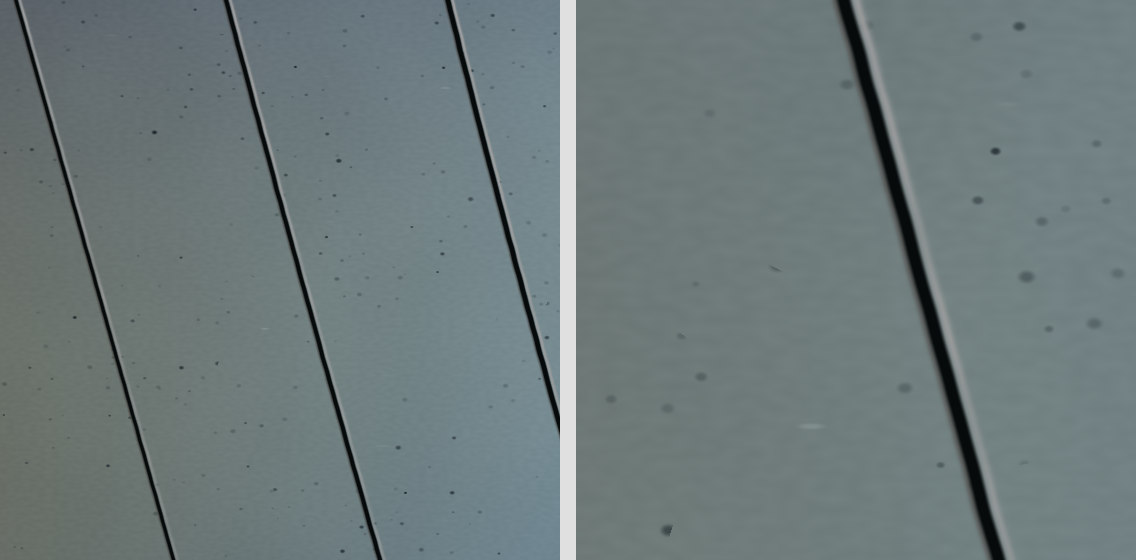
Left: the whole. Right: its middle third, enlarged.
Reproduce this texture procedurally as a three.js fragment shader.

```glsl
// Painted metal panels divided by three slanted dark grooves with pale right lips.
// The grooves are a loop of slightly fanning lines over a smooth colour gradient;
// hashed cells scatter dirt specks and scuffs, and gradient noise adds soft wear.
varying vec2 vUv;

// Paint colours
const vec3 TOP_LEFT = vec3(0.35, 0.38, 0.405);
const vec3 TOP_RIGHT = vec3(0.43, 0.50, 0.54);
const vec3 LOW_LEFT = vec3(0.40, 0.425, 0.395);
const vec3 LOW_RIGHT = vec3(0.43, 0.52, 0.565);
const vec3 SHEEN = vec3(0.034, 0.034, 0.014);
const vec3 GROOVE = vec3(0.025, 0.04, 0.04);
const vec3 LIP = vec3(0.62, 0.62, 0.62);
const vec3 RUST = vec3(0.24, 0.20, 0.18);
const vec3 DIRT = vec3(0.10, 0.14, 0.16);
const vec3 SCUFF = vec3(0.58, 0.63, 0.63);

// Groove layout, in canvas units
const int GROOVES = 3;
const float FIRST_X = 0.0285;    // first groove at the top edge
const float SPACING = 0.3645;
const float SPREAD = 0.0105;     // spacing growth to the right
const float SLANT = 0.2815;
const float FAN = 0.0065;        // slant lost per groove
const float BOW = 0.0025;        // curvature gained per groove
const float HALF_WIDTH = 0.0039;
const float WIDEN = 0.0007;      // half width gained per groove
const float SOFT = 0.0017;       // edge softness
const float LIP_OFFSET = 0.0075;
const float LIP_WIDTH = 0.0027;

// Wear
const float SPECK_CELLS = 27.0;
const float SPECK_CHANCE = 0.16;
const float SCUFF_CELLS = 11.0;
const float SCUFF_CHANCE = 0.09;
const float GRAIN = 0.018;
const float MOTTLE = 0.016;

float hash(vec2 p) {
  vec3 q = fract(vec3(p.xyx) * 0.1031);
  q += dot(q, q.yzx + 33.33);
  return fract((q.x + q.y) * q.z);
}

vec2 hash2(vec2 p) {
  return vec2(hash(p + 17.3), hash(p + 61.7));
}

float corner(vec2 cell, vec2 offset) {
  float angle = 6.2832 * hash(cell);
  return dot(vec2(cos(angle), sin(angle)), offset);
}

float gradientNoise(vec2 p) {
  vec2 i = floor(p), f = fract(p);
  vec2 u = f * f * f * (f * (f * 6.0 - 15.0) + 10.0);
  vec2 e = vec2(1.0, 0.0);
  float low = mix(corner(i, f), corner(i + e, f - e), u.x);
  float high = mix(corner(i + e.yx, f - e.yx), corner(i + 1.0, f - 1.0), u.x);
  return mix(low, high, u.y);
}

// Signed distance across groove k, positive on its right
float grooveDistance(vec2 p, float k) {
  float t = 1.0 - p.y;
  float slant = SLANT - FAN * k;
  float x = FIRST_X + SPACING * k + SPREAD * k * k + slant * t;
  x -= 4.0 * BOW * k * t * (1.0 - t);
  return (p.x - x) * inversesqrt(1.0 + slant * slant);
}

// One soft flattened mark per chosen cell, with varied size and strength
float marks(vec2 p, float cells, float chance, vec2 radius) {
  vec2 cell = floor(p * cells);
  vec2 center = (cell + 0.2 + 0.6 * hash2(cell)) / cells;
  float size = mix(0.65, 1.2, hash(cell + 5.1));
  float r = length((p - center) / (radius * size));
  float strength = mix(0.2, 0.9, pow(hash(cell + 9.4), 3.0));
  return step(hash(cell + 2.6), chance) * strength * (1.0 - smoothstep(0.3, 1.3, r));
}

void main() {
  vec2 p = vUv;

  // Paint gradient with a soft central sheen
  vec3 color = mix(mix(LOW_LEFT, LOW_RIGHT, p.x), mix(TOP_LEFT, TOP_RIGHT, p.x), p.y);
  color += SHEEN * 4.0 * p.y * (1.0 - p.y);

  // Broad mottling and fine sideways grain
  color += MOTTLE * gradientNoise(p * 5.0 + 3.7);
  color += GRAIN * gradientNoise(p * vec2(75.0, 150.0));

  // Dirt gathers in patches, with a second layer of smaller dots
  float patchy = 1.0 + 1.8 * gradientNoise(p * 4.0 + 8.2);
  float dirt = marks(p, SPECK_CELLS, SPECK_CHANCE * patchy, vec2(0.0046, 0.0034));
  dirt = max(dirt, 0.7 * marks(p + 0.37, SPECK_CELLS * 1.4, SPECK_CHANCE * 0.6 * patchy, vec2(0.0038, 0.0028)));
  color = mix(color, DIRT, dirt);
  color = mix(color, SCUFF, 0.6 * marks(p, SCUFF_CELLS, SCUFF_CHANCE, vec2(0.010, 0.0022)));

  // Grooves: rusty left edge, pale right lip, dark core
  for (int n = 0; n < GROOVES; n++) {
    float k = float(n);
    float d = grooveDistance(p, k) + 0.0008 * gradientNoise(vec2(k * 7.3, p.y * 40.0));
    float width = HALF_WIDTH + WIDEN * (k - 1.0);
    float lip = (d - LIP_OFFSET - WIDEN * (k - 1.0)) / LIP_WIDTH;
    float shine = mix(0.35, 0.85, p.y) + 0.08 * k + 0.5 * gradientNoise(vec2(p.y * 14.0, k * 5.7));
    color = mix(color, RUST, 0.45 * exp(-pow((d + width + 0.001) / 0.002, 2.0)));
    color = mix(color, LIP, clamp(shine, 0.0, 1.0) * exp(-lip * lip));
    color = mix(color, GROOVE, 1.0 - smoothstep(width - SOFT, width + SOFT, abs(d)));
  }

  gl_FragColor = vec4(color, 1.0);
}
```
